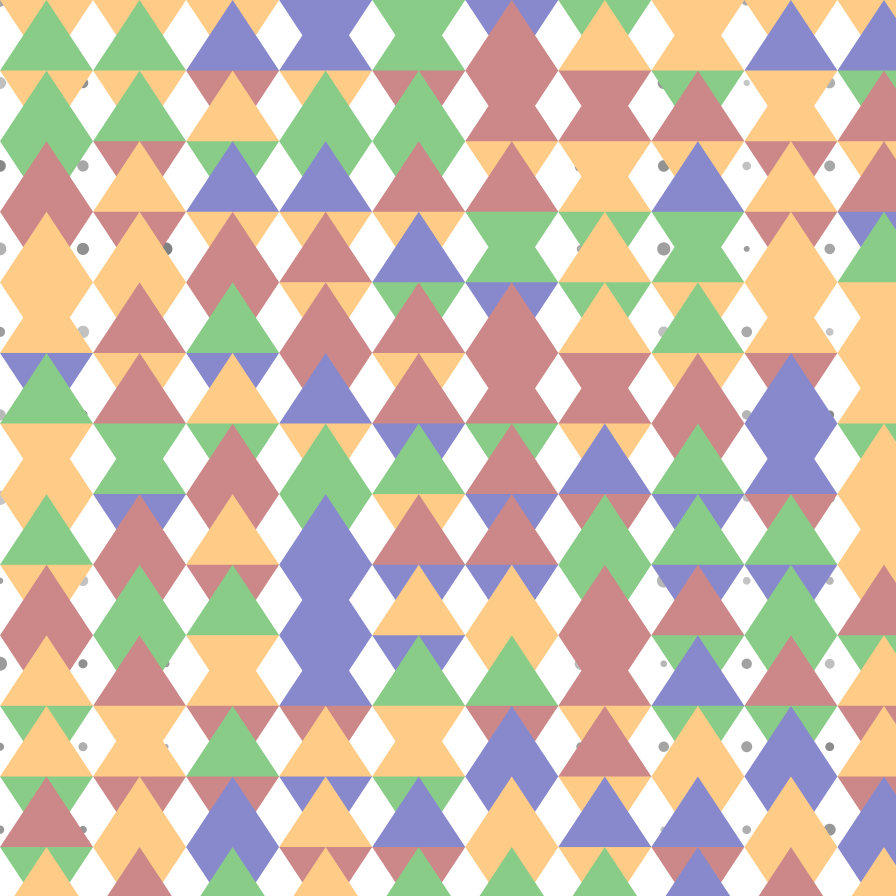
This pattern is drawn by a three.js fragment shader. Its source:

```glsl
// Rows of pastel triangles: each cell holds a downward triangle with an upward
// one over it, both coloured at random, leaving white diamonds between columns.
// A square lattice of small grey dots lies beneath and shows in the diamonds.

varying vec2 vUv;

const vec2 CELL = vec2(0.10385, 0.07878);   // width and height of one cell
const float DOT_PITCH = 0.0926;             // spacing of the dot lattice
const vec2 DOT_RADIUS = vec2(0.003, 0.008); // smallest, largest
const vec2 DOT_GREY = vec2(0.5, 0.8);       // darkest, lightest
const vec3 PAPER = vec3(1.0);
const vec3 ORANGE = vec3(1.0, 0.8, 0.535);
const vec3 ROSE = vec3(0.8, 0.535, 0.535);
const vec3 GREEN = vec3(0.535, 0.8, 0.535);
const vec3 BLUE = vec3(0.535, 0.535, 0.8);
const vec3 SHARES = vec3(0.28, 0.53, 0.77); // cumulative odds of the colours
const int SAMPLES = 4;                      // samples per pixel side
const float UP_SEED = 3.7;
const float DOWN_SEED = 19.3;

float hash(vec2 p) {
  return fract(sin(dot(p, vec2(127.1, 311.7))) * 43758.5453);
}

vec3 randomColour(vec2 id) {
  float h = hash(id);
  if (h < SHARES.x) return ORANGE;
  if (h < SHARES.y) return ROSE;
  if (h < SHARES.z) return GREEN;
  return BLUE;
}

// Grey dots of varied size and tone on the paper
vec3 dots(vec2 p) {
  vec2 id = floor(p / DOT_PITCH + 0.5);
  float radius = mix(DOT_RADIUS.x, DOT_RADIUS.y, hash(id + 41.3));
  float grey = mix(DOT_GREY.x, DOT_GREY.y, hash(id + 73.9));
  return distance(p, id * DOT_PITCH) < radius ? vec3(grey) : PAPER;
}

// Hard-edged pattern; p is measured from the upper left, y downward
vec3 pattern(vec2 p) {
  vec2 id = floor(p / CELL);
  vec2 f = fract(p / CELL);
  float offCentre = 2.0 * abs(f.x - 0.5);
  if (offCentre < f.y) return randomColour(id + UP_SEED);
  if (offCentre < 1.0 - f.y) return randomColour(id + DOWN_SEED);
  return dots(p);
}

void main() {
  vec2 p = vec2(vUv.x, 1.0 - vUv.y);
  vec2 pixel = fwidth(vUv);

  // Average a grid of samples across the pixel to smooth every edge
  vec3 sum = vec3(0.0);
  for (int j = 0; j < SAMPLES; j++) {
    for (int i = 0; i < SAMPLES; i++) {
      vec2 offset = (vec2(float(i), float(j)) + 0.5) / float(SAMPLES) - 0.5;
      sum += pattern(p + offset * pixel);
    }
  }
  gl_FragColor = vec4(sum / float(SAMPLES * SAMPLES), 1.0);
}
```
